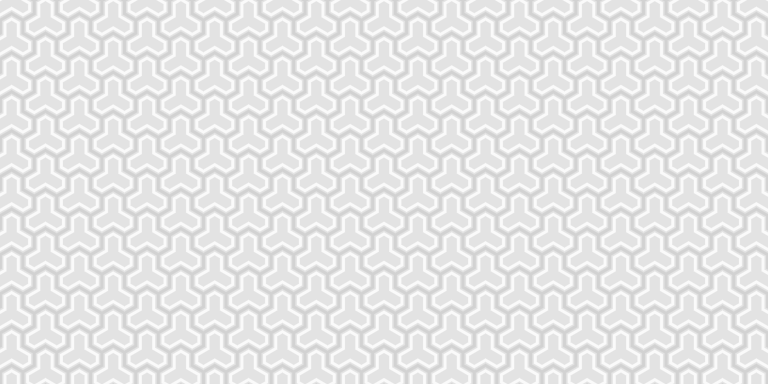
Write a Shadertoy shader that draws this pattern.

```glsl
// Interlocking three-armed tiles in pale greys, each with a white inner outline.

#define SIDE 0.03393                 // tile edge length, in canvas heights
#define ORIGIN vec2(0.0, 0.0403)     // one tile centre, from the canvas centre
#define SEAM_EDGE 0.121              // depths below are in tile edge lengths
#define OUTLINE_START 0.24
#define OUTLINE_END 0.469
#define SEAM_COLOR vec3(0.825)
#define FILL_COLOR vec3(0.89)
#define OUTLINE_COLOR vec3(0.98)

const float HALF_WIDTH = 0.8660254;  // half the arm width, sqrt(3) / 2

// Depth inside one upright arm with pointed ends; negative outside.
float armDepth(vec2 p) {
    float x = abs(p.x);
    float side = HALF_WIDTH - x;
    float tip = 2.0 * HALF_WIDTH - 0.5 * x - HALF_WIDTH * p.y;
    float base = HALF_WIDTH - 0.5 * x + HALF_WIDTH * p.y;
    return min(side, min(tip, base));
}

// Depth inside a tile made of three arms, 120 degrees apart.
float tileDepth(vec2 p) {
    const mat2 thirdTurn = mat2(-0.5, HALF_WIDTH, -HALF_WIDTH, -0.5);
    float depth = armDepth(p);
    for (int i = 0; i < 2; i++) {
        p = thirdTurn * p;
        depth = max(depth, armDepth(p));
    }
    return depth;
}

// Depth inside whichever tile of the triangular lattice covers the point.
float latticeDepth(vec2 p) {
    const mat2 lattice = mat2(3.0 * HALF_WIDTH, 1.5, 0.0, 3.0);
    vec2 cell = floor(inverse(lattice) * p + 0.5);
    float depth = 0.0;
    for (int j = -1; j <= 1; j++) {
        for (int i = -1; i <= 1; i++) {
            vec2 center = lattice * (cell + vec2(i, j));
            depth = max(depth, tileDepth(p - center));
        }
    }
    return depth;
}

void mainImage(out vec4 fragColor, in vec2 fragCoord) {
    vec2 uv = (fragCoord - 0.5 * iResolution.xy) / iResolution.y;
    float depth = latticeDepth((uv - ORIGIN) / SIDE);
    float soft = 0.75 / (iResolution.y * SIDE);

    // Bands from the seam inward
    float fill = smoothstep(-soft, soft, depth - SEAM_EDGE);
    float outline = smoothstep(-soft, soft, depth - OUTLINE_START)
                  - smoothstep(-soft, soft, depth - OUTLINE_END);

    vec3 color = mix(SEAM_COLOR, FILL_COLOR, fill);
    color = mix(color, OUTLINE_COLOR, outline);
    fragColor = vec4(color, 1.0);
}
```
